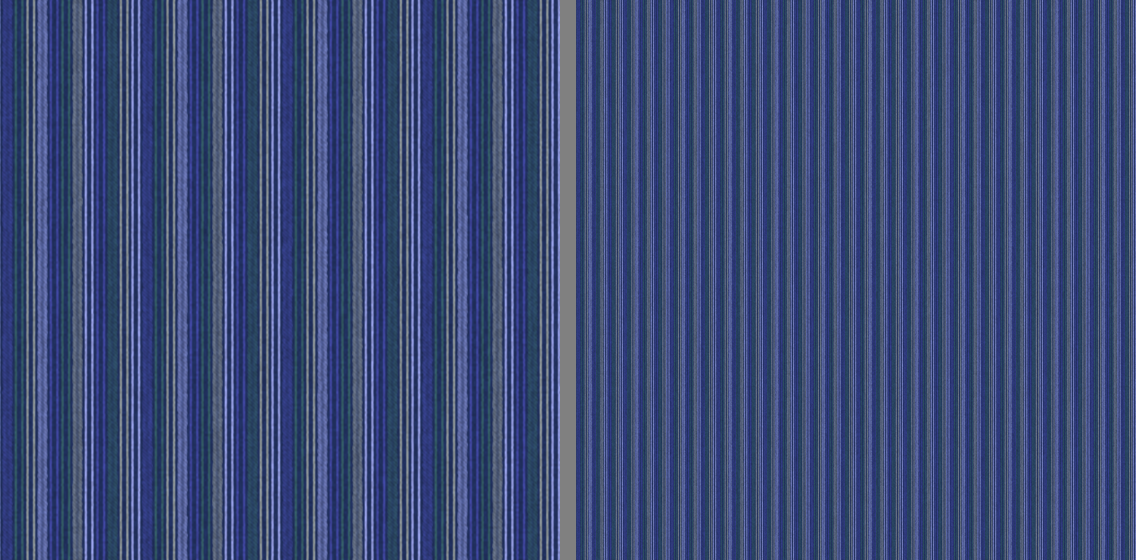
Left: one tile. Right: repeated 3 by 3.
Write a WebGL 1 fragment shader that draws this pattern.

```glsl
precision highp float;
// Woven vertical stripes: four yarn colours cycle through 48 equal slots.
// Every third slot is one broad muted band, the others hold a pair of thin
// lines, so the full sequence spans 12 slots and repeats four times across.
uniform vec2 u_resolution;

float hash(vec2 p) {
  p = fract(p * vec2(0.1031, 0.1137));
  p += dot(p, p.yx + 33.33);
  return fract((p.x + p.y) * p.x * 37.0);
}

// Value noise on a lattice that wraps after "cells" steps.
float wrapNoise(vec2 uv, vec2 cells) {
  vec2 p = uv * cells;
  vec2 i = floor(p);
  vec2 f = fract(p);
  f = f * f * (3.0 - 2.0 * f);
  vec2 a = mod(i, cells);
  vec2 b = mod(i + 1.0, cells);
  return mix(mix(hash(a), hash(vec2(b.x, a.y)), f.x),
             mix(hash(vec2(a.x, b.y)), hash(b), f.x), f.y);
}

vec3 yarnColor(float k) {
  if (k < 0.5) return vec3(0.25, 0.27, 0.62);  // blue
  if (k < 1.5) return vec3(0.20, 0.36, 0.39);  // green
  if (k < 2.5) return vec3(0.56, 0.59, 0.59);  // stone
  return vec3(0.59, 0.62, 0.89);               // lavender
}

void main() {
  vec2 uv = gl_FragCoord.xy / u_resolution;

  // Broad bands have loosely laid threads, thin lines run nearly straight.
  float s = uv.x * 48.0 - 0.14;
  float slot = mod(floor(s), 12.0);
  float broad = 1.0 - step(0.5, mod(slot, 3.0));
  float wobble = wrapNoise(uv, vec2(144.0, 160.0)) - 0.5;
  float d = abs(fract(s) - 0.5 + wobble * mix(0.015, 0.08, broad));

  // Stripe profiles: a pair of lines, or a muted band with a soft groove.
  float pair = 1.0 - smoothstep(0.01, 0.19, abs(d - 0.28));
  float ribs = 1.0 - smoothstep(0.0, 0.24, abs(d - 0.25));
  float band = 1.0 - smoothstep(0.36, 0.50, d);
  float cover = mix(pair * 0.95, band * (0.34 + 0.26 * ribs), broad);

  vec3 ground = vec3(0.125, 0.185, 0.365);
  vec3 color = mix(ground, yarnColor(mod(slot, 4.0)), cover);

  // Faint twill on broad bands, and speckled fibre throughout.
  float twill = sin(6.2831853 * (144.0 * uv.x + 160.0 * uv.y));
  float fibre = wrapNoise(uv, vec2(256.0, 224.0)) - 0.5;
  float streak = wrapNoise(uv, vec2(192.0, 24.0)) - 0.5;
  color *= 1.0 + 0.025 * twill * broad + 0.17 * fibre + 0.08 * streak;

  gl_FragColor = vec4(color, 1.0);
}
```
